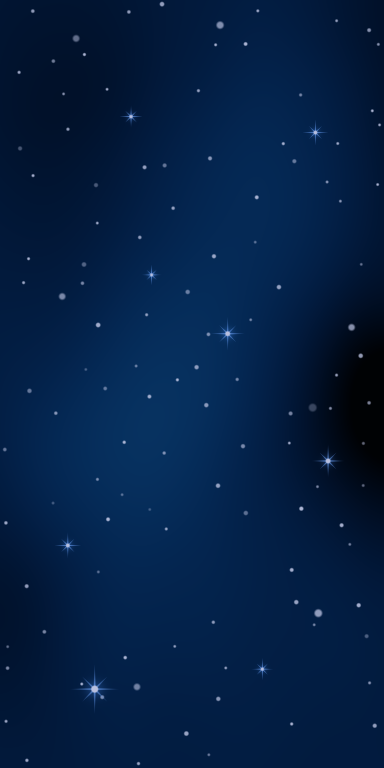
Give the GLSL for this texture, as a WebGL 2 fragment shader.

```glsl
#version 300 es
precision highp float;
// Deep blue night sky: soft nebula glow, scattered small stars and a few ray flares.

uniform vec2 u_resolution;
out vec4 fragColor;

const vec3 STAR_COLOR = vec3(0.72, 0.75, 0.87);
const vec3 RAY_COLOR = vec3(0.36, 0.56, 0.88);

// Integer hash: cell and seed to three values in 0..1
vec3 hash3(vec2 cell, int seed) {
    uvec3 v = uvec3(ivec3(ivec2(cell), seed) + 4096);
    v = v * 1664525u + 1013904223u;
    v.x += v.y * v.z; v.y += v.z * v.x; v.z += v.x * v.y;
    v ^= v >> 16u;
    v.x += v.y * v.z; v.y += v.z * v.x; v.z += v.x * v.y;
    return vec3(v >> 8u) / 16777216.0;
}

float cornerGradient(vec2 cell, vec2 corner, vec2 f) {
    float angle = 6.28319 * hash3(cell + corner, 1).x;
    return dot(vec2(cos(angle), sin(angle)), f - corner);
}

float gradientNoise(vec2 p) {
    vec2 cell = floor(p), f = fract(p);
    vec2 s = f * f * f * (f * (f * 6.0 - 15.0) + 10.0);
    float low = mix(cornerGradient(cell, vec2(0, 0), f), cornerGradient(cell, vec2(1, 0), f), s.x);
    float high = mix(cornerGradient(cell, vec2(0, 1), f), cornerGradient(cell, vec2(1, 1), f), s.x);
    return mix(low, high, s.y);
}

vec2 rotate(vec2 p, float angle) {
    float c = cos(angle), s = sin(angle);
    return vec2(c * p.x + s * p.y, c * p.y - s * p.x);
}

// Tilted elliptical falloff
float blob(vec2 p, vec2 center, vec2 radius, float tilt) {
    vec2 q = rotate(p - center, tilt) / radius;
    return exp(-dot(q, q));
}

// Brightness of the sky, used as its green level
float skyLevel(vec2 p) {
    p += 0.05 * vec2(gradientNoise(p * 2.3), gradientNoise(p * 2.3 + 17.0));
    float level = 0.106;
    level += 0.076 * blob(p, vec2(0.45, 0.98), vec2(0.30, 0.52), -0.3);
    level += 0.038 * blob(p, vec2(0.70, 1.60), vec2(0.24, 0.32), -0.2);
    level += 0.022 * blob(p, vec2(0.22, 0.85), vec2(0.26, 0.22), 0.0);
    level += 0.016 * blob(p, vec2(0.55, 0.35), vec2(0.35, 0.30), 0.0);
    level -= 0.130 * blob(p, vec2(1.00, 0.93), vec2(0.21, 0.28), 0.0);
    level -= 0.040 * blob(p, vec2(0.15, 1.78), vec2(0.32, 0.42), 0.0);
    level -= 0.042 * blob(p, vec2(0.00, 0.42), vec2(0.15, 0.32), 0.0);
    level -= 0.048 * blob(p, vec2(1.04, 1.85), vec2(0.18, 0.60), 0.0);
    return max(level + 0.008 * gradientNoise(p * vec2(4.0, 2.5)), 0.006);
}

vec3 skyColor(float level) {
    return vec3(0.7 * level * level, level, level * (2.75 - 4.2 * level));
}

float disc(vec2 q, float radius, float blur) {
    return 1.0 - smoothstep(max(radius - blur, 0.0), radius + blur, length(q));
}

// One jittered star in a share of the grid cells
float starLayer(vec2 p, float cellSize, float share, vec2 radii, float blur, int seed) {
    vec2 cell = floor(p / cellSize);
    vec3 place = hash3(cell, seed), look = hash3(cell, seed + 1);
    vec2 q = p - (cell + mix(vec2(0.1), vec2(0.9), place.xy)) * cellSize;
    float radius = mix(radii.x, radii.y, look.x * look.x);
    float glow = mix(0.3, 0.95, sqrt(look.y));
    return step(place.z, share) * glow * disc(q, radius, blur);
}

// Tapered rays on four axes, the diagonals shorter
float rays(vec2 q, float size, float pixel) {
    float sum = 0.0;
    for (int i = 0; i < 4; i++) {
        vec2 r = abs(rotate(q, float(i) * 0.785398));
        float reach = size * (i % 2 == 0 ? 1.0 : 0.72);
        float taper = clamp(1.0 - r.x / reach, 0.0, 1.0);
        float width = 0.05 * size * taper + 0.6 * pixel;
        sum = max(sum, taper * (1.0 - smoothstep(0.0, width, r.y)));
    }
    return sum;
}

void main() {
    vec2 p = gl_FragCoord.xy / u_resolution.x;
    float pixel = 1.0 / u_resolution.x;
    vec3 color = skyColor(skyLevel(p));

    // Small stars and a few larger soft ones
    float stars = starLayer(p, 0.1, 0.55, vec2(0.0032, 0.0058), 0.6 * pixel + 0.001, 11);
    stars = max(stars, 0.85 * starLayer(p, 0.5, 0.6, vec2(0.008, 0.010), 0.6 * pixel + 0.002, 23));
    color = mix(color, STAR_COLOR, stars);

    // Flares, at most one in each large cell
    vec2 cell = floor(p / 0.5);
    vec3 flare = hash3(cell, 37);
    vec2 q = p - (cell + mix(vec2(0.14), vec2(0.86), flare.xy)) * 0.5;
    float size = mix(0.026, 0.066, flare.z * flare.z);
    color += 0.22 * RAY_COLOR * exp(-dot(q, q) / (0.12 * size * size));
    color = mix(color, RAY_COLOR, 0.9 * rays(q, size, pixel));
    color = mix(color, STAR_COLOR, disc(q, 0.14 * size, 0.6 * pixel + 0.001));

    fragColor = vec4(color, 1.0);
}
```
